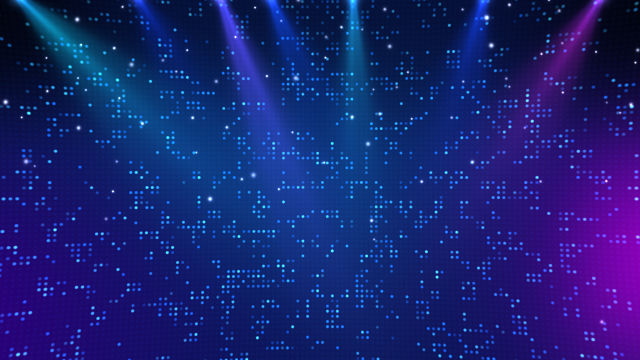
Write a Shadertoy shader that draws this background.

```glsl
// Stage backdrop: seven coloured spotlights fall from the top edge over a blue and
// violet haze, in front of a curved wall of small lamps with drifting white sparks.
// Haze is a sum of soft blobs, beams are gaussian cones, lamps are a hashed grid.

float hash(vec2 p) {
    vec3 q = fract(p.xyx * vec3(0.1031, 0.103, 0.0973));
    q += dot(q, q.yzx + 33.33);
    return fract((q.x + q.y) * q.z);
}

float blob(vec2 p, vec2 center, vec2 size) {
    vec2 d = (p - center) / size;
    return exp(-dot(d, d));
}

vec3 haze(vec2 p) {
    vec3 col = vec3(0.025, 0.075, 0.29);
    col += vec3(0.015, 0.12, 0.15) * blob(p, vec2(0.84, 0.53), vec2(0.62, 0.36));
    col = mix(col, vec3(0.09, 0.05, 0.43), 0.6 * blob(p, vec2(0.3, 0.05), vec2(0.5, 0.45)));
    col = mix(col, vec3(0.17, 0.0, 0.48), 0.95 * blob(p, vec2(-0.08, 0.1), vec2(0.4, 0.42)));
    col = mix(col, vec3(0.12, 0.03, 0.43), 0.9 * blob(p, vec2(1.75, 0.25), vec2(0.48, 0.5)));
    col = mix(col, vec3(0.58, 0.0, 0.75), 0.95 * blob(p, vec2(1.84, 0.28), vec2(0.27, 0.32)));
    // Darkness gathers at the top, most of all in the corners
    float side = smoothstep(0.4, 0.9, abs(p.x - 0.89));
    float top = smoothstep(0.52, 0.95, p.y);
    return col * (1.0 - top * mix(0.3, 0.78, side));
}

vec3 spotlights(vec2 p) {
    // Origin x, sideways drift per unit of fall, spread, reach
    vec4 beams[7] = vec4[7](
        vec4(0.05, 1.06, 0.20, 0.32), vec4(0.38, 0.60, 0.26, 0.16),
        vec4(0.61, 0.38, 0.14, 0.31), vec4(0.75, 0.42, 0.20, 0.15),
        vec4(0.98, 0.03, 0.13, 0.19), vec4(1.345, -0.25, 0.22, 0.17),
        vec4(1.67, -0.62, 0.20, 0.26));
    vec3 tints[7] = vec3[7](
        vec3(0.04, 0.78, 0.85), vec3(0.02, 0.10, 0.48), vec3(0.42, 0.28, 0.98),
        vec3(0.05, 0.24, 0.85), vec3(0.08, 0.72, 0.78), vec3(0.05, 0.20, 0.78),
        vec3(0.72, 0.08, 0.68));
    vec3 light = vec3(0.0);
    for (int i = 0; i < 7; i++) {
        vec4 b = beams[i];
        vec2 d = p - vec2(b.x, 1.01);
        vec2 dir = normalize(vec2(b.y, -1.0));
        float along = max(dot(d, dir), 0.0);
        float across = d.x * dir.y - d.y * dir.x;
        float width = 0.009 + b.z * along;
        float cone = exp(-across * across / (width * width)) * exp(-along / b.w);
        // Fine streaks inside the cone
        cone *= 0.9 + 0.1 * cos(across / width * 6.0 + float(i));
        vec3 tint = mix(tints[i], vec3(0.1, 0.25, 1.0), 0.5 * exp(-along * 14.0));
        light += tint * cone;
        light += (tint + 0.25) * 0.5 * exp(-dot(d, d) * 2200.0);
    }
    return light;
}

vec3 lampWall(vec2 p) {
    // Rows bend outwards and grow towards the rim
    vec2 d = p - vec2(0.889, 0.5);
    vec2 g = d * (1.0 - 0.13 * dot(d, d)) * 74.0 + 200.0;
    vec2 id = floor(g);
    float dist = length(fract(g) - 0.5);
    float soft = 0.08 + 36.0 / iResolution.y;
    float dotMask = 1.0 - smoothstep(0.26 - soft, 0.26 + soft, dist);
    // Lit lamps come in small, ragged blocks
    float block = step(0.66, hash(floor(id / vec2(3.0, 2.0)) + 7.0));
    float lit = block * step(0.45, hash(id)) + step(0.96, hash(id + 51.0));
    float power = min(lit, 1.0) * mix(0.25, 1.15, hash(id + 19.0));
    float heat = hash(id + 83.0);
    vec3 tint = mix(vec3(0.03, 0.34, 0.75), vec3(0.25, 0.88, 0.92), heat * heat);
    float fade = 1.0 - 0.4 * smoothstep(0.65, 1.0, p.y);
    return dotMask * fade * (tint * power + vec3(0.0, 0.02, 0.04));
}

vec3 sparks(vec2 p) {
    vec2 g = p * 13.0;
    vec2 id = floor(g);
    float sum = 0.0;
    for (int j = -1; j <= 1; j++)
    for (int i = -1; i <= 1; i++) {
        vec2 cell = id + vec2(i, j);
        vec2 center = cell + vec2(hash(cell + 3.0), hash(cell + 37.0));
        // More sparks in the upper half
        float chance = mix(0.05, 0.5, smoothstep(4.0, 9.0, cell.y));
        float on = step(hash(cell + 71.0), chance);
        float size = mix(0.036, 0.08, pow(hash(cell + 113.0), 3.0));
        float r = length(g - center) / size;
        sum += on * (exp(-r * r) + 0.12 * exp(-r * 0.9)) * mix(0.5, 1.1, hash(cell + 5.0));
    }
    return vec3(0.85, 0.88, 1.0) * sum;
}

void mainImage(out vec4 fragColor, in vec2 fragCoord) {
    vec2 p = fragCoord / iResolution.y;
    p.x *= 1.7778 * iResolution.y / iResolution.x;
    vec3 col = haze(p) + spotlights(p) + lampWall(p) + sparks(p);
    fragColor = vec4(clamp(col, 0.0, 1.0), 1.0);
}
```
